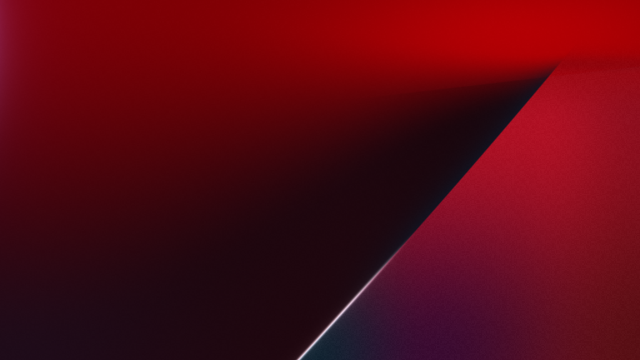
This background is drawn by a Shadertoy shader. Its source:

```glsl
// Draws a dark red folded sheet with a diagonal edge, a glowing crease and a lit lower right panel.
#define EDGE_START 0.829
#define EDGE_SLOPE 0.927
#define EDGE_BEND 0.056
#define SHADOW_WIDTH 0.035
#define RIM_WIDTH 0.0032
#define GRAIN 0.014
#define DEEP_RED vec3(0.49, 0.0, 0.015)
#define DARK_WINE vec3(0.12, 0.025, 0.055)
#define NIGHT_BLUE vec3(0.06, 0.085, 0.14)
#define CRIMSON vec3(0.69, 0.045, 0.115)

float hash(vec2 cell) {
    return fract(sin(dot(cell, vec2(12.9898, 78.233))) * 43758.5453);
}

float softSpot(vec2 p, vec2 centre, vec2 radius) {
    vec2 q = (p - centre) / radius;
    return exp(-dot(q, q));
}

// Signed distance to the slightly bent diagonal; positive on the right
float edgeDistance(vec2 p) {
    float edgeX = EDGE_START + EDGE_SLOPE * p.y - EDGE_BEND * p.y * p.y;
    float slope = EDGE_SLOPE - 2.0 * EDGE_BEND * p.y;
    return (p.x - edgeX) / sqrt(1.0 + slope * slope);
}

float creaseHeight(float x) {
    return 0.787 + 0.115 * (x - 1.528);
}

// Large panel: its falloff tightens towards the right
vec3 backPanel(vec2 p, float aa) {
    float tighten = smoothstep(0.0, 1.6, p.x);
    float light = smoothstep(0.72 * tighten, 1.05 - 0.2 * tighten, p.y);
    vec3 shade = DARK_WINE + vec3(0.0, 0.02, 0.045) * softSpot(p, vec2(0.0), vec2(0.5, 0.35));
    vec3 col = mix(shade, DEEP_RED, light);

    // Glow above the crease and a pale sheen on the left border
    col.r += 0.17 * softSpot(p, vec2(1.42, 0.91), vec2(0.55, 0.17)) * light;
    col.r += 0.05 * smoothstep(0.4, 1.7, p.x) * light;
    float sheen = exp(-p.x / 0.05) * softSpot(p, vec2(0.0, 0.9), vec2(9.0, 0.25));
    col += vec3(0.05, 0.09, 0.16) * sheen;
    col.b += 0.05 * exp(-p.x / 0.18) * light;

    // Faint step along the crease
    float below = 1.0 - smoothstep(-aa, aa, p.y - creaseHeight(p.x));
    return col * (1.0 - 0.16 * below * smoothstep(0.9, 1.4, p.x));
}

// Lit panel: teal, violet and maroon along its foot, crimson above
vec3 frontPanel(vec2 p, float aa) {
    vec3 foot = mix(vec3(0.07, 0.12, 0.17), vec3(0.23, 0.025, 0.17), smoothstep(0.87, 1.2, p.x));
    foot = mix(foot, vec3(0.43, 0.05, 0.07), smoothstep(1.2, 1.78, p.x));
    vec3 col = mix(foot, CRIMSON, smoothstep(0.0, 0.67, p.y));
    col *= 1.0 - 0.2 * smoothstep(1.5, 1.8, p.x);
    col = mix(col, vec3(0.60, 0.01, 0.04), smoothstep(0.66, 0.86, p.y));
    col += vec3(0.0, 0.02, 0.025) * (1.0 - smoothstep(-aa, aa, p.y - creaseHeight(p.x)));
    return col;
}

void mainImage(out vec4 fragColor, in vec2 fragCoord) {
    vec2 p = fragCoord / iResolution.y;
    float aa = 1.0 / iResolution.y;
    float d = edgeDistance(p);
    vec3 col = backPanel(p, aa);

    // Cool shadow hugging the left side of the edge
    float shadow = exp(min(d, 0.0) / SHADOW_WIDTH);
    shadow *= smoothstep(0.05, 0.4, p.y) * (1.0 - smoothstep(0.75, 0.86, p.y));
    col = mix(col, NIGHT_BLUE, 0.85 * shadow);

    // Front panel dissolves into the back one at its tip
    float front = smoothstep(-aa, aa, d) * (1.0 - smoothstep(0.79, 0.89, p.y));
    col = mix(col, frontPanel(p, aa), front);

    // Pale rim light, strongest at the foot
    float rimFade = 1.0 - smoothstep(0.12, 0.37, p.y);
    float rim = exp(-pow(d / (RIM_WIDTH + 0.3 * aa), 2.0)) + 0.16 * exp(-abs(d) / 0.01);
    col += vec3(0.66, 0.62, 0.64) * rim * rimFade;

    // Fine grain, rougher on the front panel
    float grain = hash(floor(p * 288.0)) - 0.5;
    col += GRAIN * grain * (0.4 + front);

    fragColor = vec4(clamp(col, 0.0, 1.0), 1.0);
}
```
